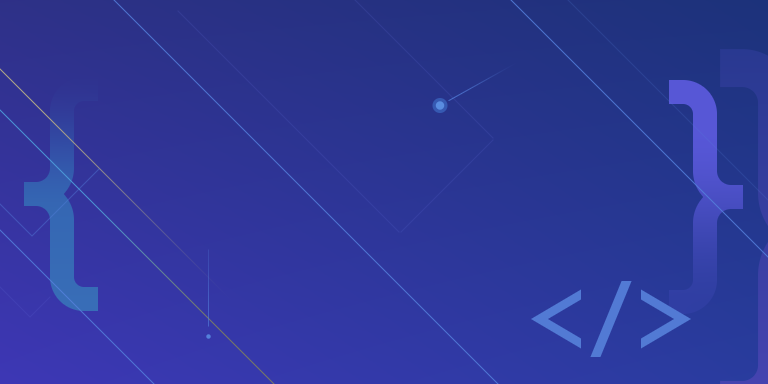
Give the GLSL for this background, as a Shadertoy shader.

```glsl
// Indigo gradient backdrop with curly braces, angle marks, thin diagonals and small nodes.

// The canvas is a grid of 768 by 384 units, measured from the top left.
const vec2 GRID = vec2(768.0, 384.0);
const vec3 SKY = vec3(0.33, 0.50, 0.86);

// Smooth coverage of a shape from its signed distance.
float fill(float d) {
    return clamp(0.5 - d * iResolution.y / GRID.y, 0.0, 1.0);
}

float segment(vec2 p, vec2 a, vec2 b) {
    vec2 ab = b - a;
    float t = clamp(dot(p - a, ab) / dot(ab, ab), 0.0, 1.0);
    return fill(length(p - a - ab * t) - 0.5);
}

// Endless line falling to the right at 45 degrees.
float diagonal(vec2 p, float offset) {
    return fill(abs(p.x - p.y - offset) * 0.7071 - 0.5);
}

// Brace opening to the right, stem at x = 0, mirrored about y = 0.
float brace(vec2 p) {
    p.y = abs(p.y);
    float d = abs(p.x);
    if (p.y > 83.0) {
        d = p.x > 22.0 ? abs(p.y - 105.0) : abs(length(p - vec2(22.0, 83.0)) - 22.0);
    } else if (p.y < 26.0) {
        d = p.x < -26.0 ? p.y : abs(length(p - vec2(-26.0, 26.0)) - 26.0);
    }
    return max(d - 12.0, max(-38.0 - p.x, p.x - 36.0));
}

// Two facing angles with a slash between them, centred on the origin.
float angleMarks(vec2 p) {
    float u = 80.0 - abs(p.x);
    float arms = (abs(abs(p.y) - 0.59 * u + 5.0) - 5.0) * 0.86;
    arms = max(arms, u - 50.0);
    float slash = (abs(p.x + 0.41 * p.y) - 5.0) * 0.925;
    return min(arms, max(slash, abs(p.y) - 38.0));
}

vec3 background(vec2 uv) {
    vec3 top = mix(vec3(0.18, 0.19, 0.53), vec3(0.11, 0.195, 0.48), uv.x);
    vec3 bottom = mix(vec3(0.24, 0.215, 0.71), vec3(0.16, 0.235, 0.62), uv.x);
    return mix(top, bottom, uv.y);
}

void mainImage(out vec4 fragColor, in vec2 fragCoord) {
    vec2 uv = fragCoord / iResolution.xy;
    uv.y = 1.0 - uv.y;
    vec2 p = uv * GRID;
    vec3 color = background(uv);

    // Large brace cut off by the right edge
    float large = fill(brace(vec2(777.0 - p.x, p.y - 234.0) / 1.58) * 1.58);
    vec3 largeColor = mix(vec3(0.15, 0.22, 0.56), vec3(0.29, 0.27, 0.70), uv.y);
    color = mix(color, largeColor, large * 0.85);

    // Teal brace fading upward, violet brace fading downward
    float left = fill(brace(p - vec2(62.0, 194.0)));
    vec3 teal = mix(vec3(0.18, 0.36, 0.68), vec3(0.23, 0.46, 0.73), uv.y);
    color = mix(color, teal, left * smoothstep(70.0, 215.0, p.y) * 0.95);
    float right = fill(brace(vec2(705.0 - p.x, p.y - 197.0)));
    float violetFade = 1.0 - 0.85 * smoothstep(130.0, 315.0, p.y);
    color = mix(color, vec3(0.34, 0.34, 0.84), right * violetFade);

    // Bright and faint diagonals
    float bright = max(diagonal(p, 114.0), max(diagonal(p, 511.0), diagonal(p, -230.0)));
    color = mix(color, SKY, bright * 0.8);
    color = mix(color, SKY, diagonal(p, 568.0) * 0.18);

    // Warm line that fades out, and a cyan line that turns olive
    float warmFade = 1.0 - smoothstep(30.0, 240.0, p.x);
    color = mix(color, vec3(0.66, 0.63, 0.53), diagonal(p, -69.0) * warmFade);
    vec3 turning = mix(vec3(0.30, 0.62, 0.86), vec3(0.50, 0.50, 0.36), smoothstep(80.0, 230.0, p.x));
    color = mix(color, turning, diagonal(p, -110.0) * 0.85);

    // Faint outlines of tilted squares
    float outline = segment(p, vec2(178.0, 11.0), vec2(399.0, 232.0));
    outline = max(outline, segment(p, vec2(401.0, 232.0), vec2(493.0, 140.0)));
    outline = max(outline, segment(p, vec2(493.0, 138.0), vec2(355.0, 0.0)));
    outline = max(outline, segment(p, vec2(-2.0, 285.0), vec2(30.0, 317.0)));
    outline = max(outline, segment(p, vec2(30.0, 317.0), vec2(50.0, 297.0)));
    color = mix(color, vec3(0.36, 0.40, 0.82), outline * 0.18);
    float corner = max(segment(p, vec2(-2.0, 202.0), vec2(32.0, 236.0)),
                       segment(p, vec2(32.0, 236.0), vec2(99.0, 169.0)));
    color = mix(color, SKY, corner * 0.4);

    // Ringed node with a fading ray
    float ray = segment(p, vec2(449.0, 100.5), vec2(518.0, 62.0));
    color = mix(color, SKY, ray * (1.0 - smoothstep(450.0, 520.0, p.x)) * 0.8);
    float nodeDistance = length(p - vec2(440.0, 105.5));
    color = mix(color, vec3(0.21, 0.35, 0.70), fill(nodeDistance - 7.5));
    color = mix(color, vec3(0.35, 0.55, 0.88), fill(nodeDistance - 4.2));

    // Small dot below a fading stem
    float stem = segment(p, vec2(208.5, 250.0), vec2(208.5, 326.0));
    color = mix(color, SKY, stem * mix(0.25, 0.6, smoothstep(250.0, 320.0, p.y)));
    color = mix(color, SKY, fill(length(p - vec2(208.5, 336.5)) - 2.2));

    // Angle marks at the lower right
    color = mix(color, vec3(0.32, 0.48, 0.83), fill(angleMarks(p - vec2(611.0, 319.0))));

    fragColor = vec4(color, 1.0);
}
```
